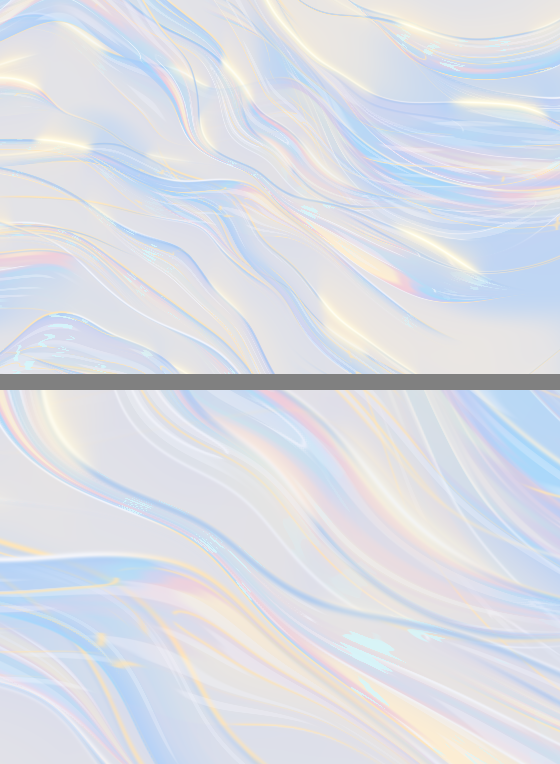
Top: the whole. Bottom: its middle third, enlarged.
Give the GLSL for this background, as a WebGL 2 fragment shader.

```glsl
#version 300 es
precision highp float;
// Draws pearly, iridescent liquid ribbons with gold rims and warm glints.

uniform vec2 u_resolution;
out vec4 fragColor;

// Colours
const vec3 PEARL  = vec3(0.89, 0.89, 0.905);
const vec3 IVORY  = vec3(0.945, 0.915, 0.875);
const vec3 LILAC  = vec3(0.785, 0.81, 0.955);
const vec3 BLUE   = vec3(0.67, 0.81, 0.98);
const vec3 SKY    = vec3(0.64, 0.85, 0.99);
const vec3 PINK   = vec3(0.95, 0.80, 0.85);
const vec3 CREAM  = vec3(1.00, 0.935, 0.82);
const vec3 GOLD   = vec3(1.00, 0.90, 0.72);
const vec3 GLINT  = vec3(1.00, 0.98, 0.88);
const vec3 SILVER = vec3(0.95, 0.96, 0.99);
const vec3 CRYSTAL = vec3(0.83, 0.97, 0.99);

// Shape, in canvas heights
const int   RIBBONS    = 30;
const float SWEEP      = 0.38;    // drop of the common flow
const float SWEEP_RATE = 2.4;
const float WARP       = 0.21;    // broad bending
const float CURL       = 0.05;    // small bending
const float WANDER     = 0.28;    // drift of each ribbon
const float HALF_WIDTH = 0.13;
const float HAIR_WIDTH = 0.0025;
const float RIM_WIDTH  = 0.0019;
const float FOLD_WIDTH = 0.0014;
const float EDGE_SOFT  = 0.0012;
const float GLOW_SIZE  = 0.024;
const float SHADE_SIZE = 0.04;

float hash(vec2 p) {
    vec3 q = fract(p.xyx * 0.1031);
    q += dot(q, q.yzx + 33.33);
    return fract((q.x + q.y) * q.z);
}

float noise(vec2 p) {
    vec2 i = floor(p), f = p - i;
    f = f * f * f * (f * (f * 6.0 - 15.0) + 10.0);
    vec2 e = vec2(0.0, 1.0);
    return mix(mix(hash(i), hash(i + e.yx), f.x),
               mix(hash(i + e), hash(i + e.yy), f.x), f.y);
}

// Independent noise along one ribbon
float along(float x, float rate, float id, float channel) {
    float row = id * 8.0 + channel;
    return noise(vec2(x * rate + 9.0 * hash(vec2(row, 51.0)) + 20.0, row));
}

// Bends the canvas so that the flow becomes horizontal
vec2 flowSpace(vec2 p) {
    p += WARP * (vec2(noise(p * 1.7 + 3.3), noise(p * 1.7 + 17.6)) - 0.5);
    p += CURL * (vec2(noise(p * 4.6 + 31.2), noise(p * 4.6 + 47.9)) - 0.5);
    return vec2(p.x, p.y - SWEEP * cos(SWEEP_RATE * p.x));
}

vec3 iridescence(float k) {
    vec3 c = mix(LILAC, BLUE, smoothstep(0.18, 0.34, k));
    c = mix(c, SKY, smoothstep(0.42, 0.50, k));
    c = mix(c, LILAC, smoothstep(0.53, 0.60, k));
    c = mix(c, PINK, smoothstep(0.60, 0.68, k));
    return mix(c, CREAM, smoothstep(0.70, 0.80, k));
}

float bell(float d, float width) {
    return exp(-d * d / (width * width));
}

// Length of a gradient per canvas height
float steepness(float f) {
    return length(vec2(dFdx(f), dFdy(f))) * u_resolution.y;
}

vec3 paintRibbon(vec3 col, vec2 q, float id) {
    float slot = mod(id * 7.0, float(RIBBONS));
    float level = mix(-0.45, 1.42, (slot + hash(vec2(id, 5.0))) / float(RIBBONS));

    // Centre line, swelling width and fading ends
    float s = q.y - level - WANDER * (along(q.x, 1.9, id, 0.0) - 0.5);
    float size = mix(0.05, 1.0, hash(vec2(id, 11.0)));
    float w = HAIR_WIDTH + HALF_WIDTH * size * smoothstep(0.25, 0.9, along(q.x, 2.3, id, 1.0));
    float presence = smoothstep(0.22, 0.45, along(q.x, 1.8, id, 2.0));

    // Signed distances to the two rims
    float slope = max(steepness(s), 0.5);
    float top = (s - w) / slope;
    float bottom = (-s - w) / slope;
    float soft = max(EDGE_SOFT, 0.5 / u_resolution.y);
    float inside = presence * (1.0 - smoothstep(-soft, soft, max(top, bottom)));

    // Soft shade under the ribbon
    float shade = smoothstep(-soft, soft, bottom) * exp(-max(bottom, 0.0) / SHADE_SIZE);
    col = mix(col, LILAC, 0.18 * shade * presence * smoothstep(0.0, 0.04, w));

    // Body: streaked colour that fades across the ribbon
    float t = clamp(s / w, -1.0, 1.0);
    float depth = 0.5 + 0.5 * t * (hash(vec2(id, 23.0)) > 0.4 ? 1.0 : -1.0);
    float streak = noise(vec2(q.x * 3.2 + id * 3.7, t * 2.2 + id * 5.3));
    float brush = noise(vec2(q.x * 7.0 + t * 2.0 + id * 2.9, t * 8.0 + id * 6.1));
    float tint = mix(along(q.x, 2.6, id, 3.0), streak, 0.55);
    tint = 0.5 + 1.25 * (tint - 0.5) + 0.14 * (brush - 0.5);
    float opacity = mix(0.06, 1.0, depth * depth) * mix(0.6, 1.25, streak);
    col = mix(col, iridescence(tint), inside * min(opacity, 1.0));

    // Brushed sheen, hairline folds and crystal flecks
    float wide = smoothstep(0.008, 0.04, w);
    col = mix(col, SILVER, 0.35 * inside * wide * smoothstep(0.66, 0.8, brush));
    float crease = abs(streak - 0.5) / max(steepness(streak), 5.0);
    float fold = bell(crease, max(FOLD_WIDTH, 0.45 / u_resolution.y)) * smoothstep(0.35, 0.6, brush);
    col = mix(col, mix(SILVER, GOLD, step(0.5, hash(vec2(id, 37.0)))), 0.75 * fold * inside * wide);
    vec2 chip = vec2(q.x * 34.0 + q.y * 18.0, q.y * 46.0 - q.x * 9.0) + 2.5 * brush + id * 4.1;
    float fleck = smoothstep(0.82, 0.85, noise(chip));
    col = mix(col, CRYSTAL, 0.85 * fleck * inside * smoothstep(0.58, 0.75, along(q.x, 2.5, id, 4.0)));

    // Blue inner line, then rims that swell, thin out and break
    float gild = along(q.x, 4.0, id, 5.0);
    float press = smoothstep(0.2, 0.8, along(q.x, 3.6, id, 7.0));
    float thin = max(RIM_WIDTH * mix(0.5, 1.4, press), 0.42 / u_resolution.y);
    col = mix(col, BLUE * 0.96, mix(0.75, 0.25, press) * inside * bell(top + 0.004, 0.003));
    vec3 rim = mix(SILVER, GOLD, smoothstep(0.25, 0.5, gild));
    col = mix(col, rim, presence * mix(0.1, 1.0, press) * bell(top, thin));
    col = mix(col, rim, presence * mix(0.95, 0.0, press) * bell(bottom, thin));

    // Warm glints: a cream halo, a hot core and a bright edge
    float spark = presence * smoothstep(0.66, 0.9, along(q.x, 6.0, id, 6.0));
    float reach = abs(top) / GLOW_SIZE;
    col = mix(col, CREAM, 0.8 * spark * exp(-reach / 1.3));
    col = mix(col, GLINT, spark * exp(-reach * reach * 5.0));
    return mix(col, vec3(1.0, 1.0, 0.96), spark * bell(top, RIM_WIDTH * 1.3));
}

void main() {
    vec2 p = gl_FragCoord.xy / u_resolution.y;
    vec2 q = flowSpace(p);

    // Pearl ground with faint washes
    float cool = smoothstep(0.58, 0.9, noise(q * vec2(2.0, 4.0) + 8.4) + 0.15 * smoothstep(0.9, 1.5, p.x));
    float warm = smoothstep(0.5, 0.85, noise(q * vec2(2.0, 5.0) + 26.7));
    vec3 col = mix(PEARL, IVORY, 0.55 * warm);
    col = mix(col, BLUE, 0.65 * cool);

    for (int i = 0; i < RIBBONS; i++) col = paintRibbon(col, q, float(i));
    fragColor = vec4(col, 1.0);
}
```
